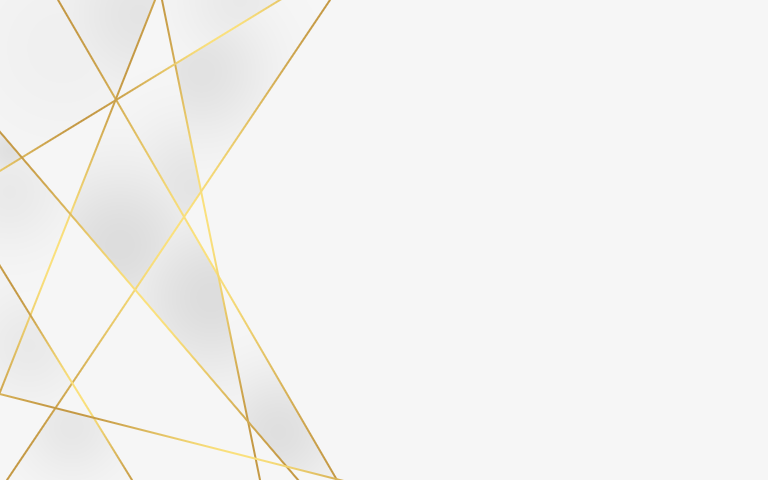
This background is drawn by a WebGL 1 fragment shader. Its source:

```glsl
precision highp float;

uniform vec2 u_resolution;

const float TAU = 6.2832;
const float HALF_WIDTH = 0.0021;
const vec3 PAPER = vec3(0.965);
const vec3 DARK_GOLD = vec3(0.77, 0.60, 0.27);
const vec3 PALE_GOLD = vec3(0.98, 0.88, 0.49);

// Signed distance to the line through a and b, positive on its left
float side(vec2 p, vec4 line) {
    vec2 d = normalize(line.zw - line.xy);
    return dot(p - line.xy, vec2(-d.y, d.x));
}

// Soft shadow around a centre, cut off where inside is negative
float facet(vec2 p, vec2 centre, float radius, float inside, float pixel) {
    vec2 q = (p - centre) / radius;
    return exp(-dot(q, q)) * smoothstep(-pixel, pixel, inside);
}

float min3(float a, float b, float c) {
    return min(a, min(b, c));
}

// Metallic thread whose highlight peaks at the fraction shine of its length
vec3 thread(vec3 base, vec2 p, vec4 line, float dist, float shine, float pixel) {
    vec2 d = line.zw - line.xy;
    float along = dot(p - line.xy, d) / dot(d, d);
    float glint = 0.5 + 0.5 * cos(TAU * (along - shine));
    float cover = clamp((HALF_WIDTH - abs(dist)) / pixel + 0.5, 0.0, 1.0);
    return mix(base, mix(DARK_GOLD, PALE_GOLD, glint), cover);
}

void main() {
    vec2 p = gl_FragCoord.xy / u_resolution.y;
    float pixel = 1.0 / u_resolution.y;

    // Threads, each running from its upper end to its lower end
    vec4 longFall = vec4(0.121, 1.0, 0.702, 0.0);
    vec4 leftRise = vec4(0.323, 1.0, 0.0, 0.183);
    vec4 steepFall = vec4(0.3375, 1.0, 0.5417, 0.0);
    vec4 topRise = vec4(0.583, 1.0, 0.0, 0.644);
    vec4 longRise = vec4(0.6875, 1.0, 0.0146, 0.0);
    vec4 midFall = vec4(0.0, 0.725, 0.621, 0.0);
    vec4 lowFall = vec4(0.0, 0.446, 0.275, 0.0);
    vec4 floorFall = vec4(0.0, 0.179, 0.708, 0.0);

    float dLong = side(p, longFall);
    float dLeft = side(p, leftRise);
    float dSteep = side(p, steepFall);
    float dTop = side(p, topRise);
    float dRise = side(p, longRise);
    float dMid = side(p, midFall);
    float dLow = side(p, lowFall);
    float dFloor = side(p, floorFall);

    // Upper facets
    float shade = 0.025 * facet(p, vec2(0.13, 0.90), 0.20, min(-dLong, -dTop), pixel);
    shade += 0.07 * facet(p, vec2(0.29, 0.97), 0.16, min(dLong, -dLeft), pixel);
    shade += 0.05 * facet(p, vec2(0.50, 1.00), 0.13, min(dSteep, -dTop), pixel);
    shade += 0.08 * facet(p, vec2(0.42, 0.85), 0.14, min3(dSteep, dTop, -dRise), pixel);
    shade += 0.08 * facet(p, vec2(0.02, 0.685), 0.06, min(-dMid, -dTop), pixel);

    // Middle facets
    shade += 0.05 * facet(p, vec2(0.02, 0.60), 0.12, min3(-dMid, dTop, -dLeft), pixel);
    shade += 0.10 * facet(p, vec2(0.25, 0.49), 0.16, min(min(dLeft, dMid), min(-dLong, -dRise)), pixel);
    shade += 0.07 * facet(p, vec2(0.40, 0.61), 0.14, min3(dLong, -dSteep, -dRise), pixel);
    shade += 0.10 * facet(p, vec2(0.44, 0.38), 0.16, min(min(dRise, dMid), min(-dLong, -dSteep)), pixel);

    // Lower facets
    shade += 0.05 * facet(p, vec2(0.06, 0.28), 0.12, min3(-dLow, -dRise, dFloor), pixel);
    shade += 0.06 * facet(p, vec2(0.15, 0.11), 0.11, min3(dRise, -dLow, -dFloor), pixel);
    shade += 0.09 * facet(p, vec2(0.58, 0.10), 0.13, min(min(dSteep, dMid), min(-dLong, dFloor)), pixel);

    vec3 colour = PAPER - shade;

    // Gold threads over the facets
    colour = thread(colour, p, longFall, dLong, 0.52, pixel);
    colour = thread(colour, p, leftRise, dLeft, 0.65, pixel);
    colour = thread(colour, p, steepFall, dSteep, 0.45, pixel);
    colour = thread(colour, p, topRise, dTop, 0.20, pixel);
    colour = thread(colour, p, longRise, dRise, 0.48, pixel);
    colour = thread(colour, p, midFall, dMid, 0.50, pixel);
    colour = thread(colour, p, lowFall, dLow, 0.60, pixel);
    colour = thread(colour, p, floorFall, dFloor, 0.70, pixel);

    gl_FragColor = vec4(colour, 1.0);
}
```
